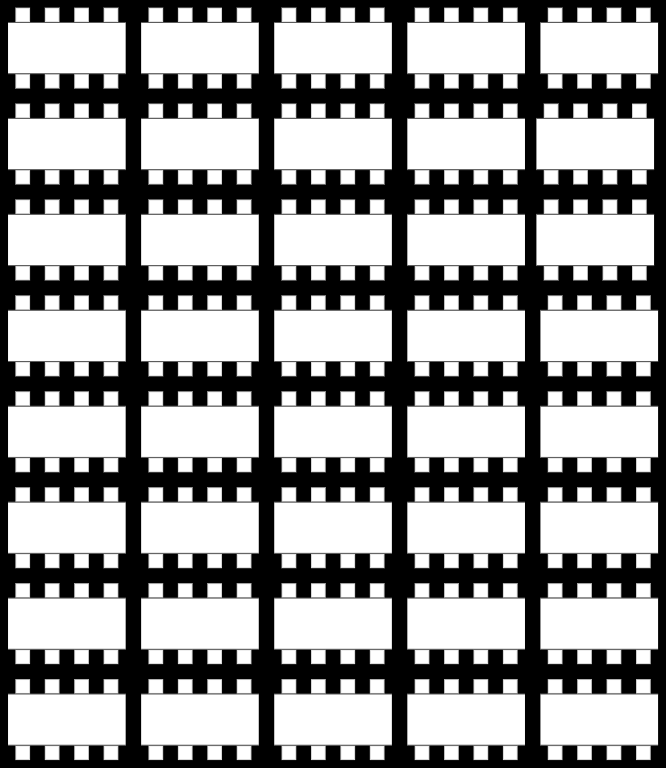
Reproduce this pattern procedurally as a Shadertoy shader.

```glsl
// A sheet of film frames: white panels on black, each with a row of square
// sprocket holes along its top and bottom. One cell is drawn with box distances
// and repeated on a grid; two cells in the last column sit slightly to the left.

// Lengths are in sheet units, the whole canvas being SHEET units in size.
const vec2  SHEET        = vec2(664.0, 768.0);
const vec2  GRID         = vec2(5.0, 8.0);
const vec2  PERIOD       = vec2(132.7, 95.93);
const vec2  FIRST_CENTRE = vec2(66.65, 48.1);
const vec2  PANEL_HALF   = vec2(58.65, 25.6);
const float HOLE_HALF    = 7.33;
const float HOLE_PITCH   = 29.33;
const float HOLE_GAP     = 0.2;    // between panel edge and hole
const float RIM_WIDTH    = 0.9;    // pale border inside each hole
const float SEAM_HALF    = 0.5;    // thin line where panel and holes meet
const float SLIP         = -4.0;   // sideways offset of the slipped cells
const vec3  INK          = vec3(0.0);
const vec3  PAPER        = vec3(1.0);
const vec3  RIM_GREY     = vec3(0.82);
const vec3  SEAM_GREY    = vec3(0.36);

float boxDistance(vec2 p, vec2 halfSize) {
    vec2 d = abs(p) - halfSize;
    return length(max(d, 0.0)) + min(max(d.x, d.y), 0.0);
}

// Share of a pixel inside a shape, from its signed distance
float coverage(float dist, float pixel) {
    return clamp(0.5 - dist / pixel, 0.0, 1.0);
}

// Second and third cells from the top of the last column are slipped
float slipOffset(vec2 cell) {
    bool slipped = cell.x == GRID.x - 1.0 && cell.y >= 1.0 && cell.y <= 2.0;
    return slipped ? SLIP : 0.0;
}

// Four holes per row, mirrored above and below the panel
float holesDistance(vec2 q) {
    float index = clamp(floor(q.x / HOLE_PITCH), -2.0, 1.0);
    vec2 centre = vec2((index + 0.5) * HOLE_PITCH, PANEL_HALF.y + HOLE_GAP + HOLE_HALF);
    return boxDistance(vec2(q.x, abs(q.y)) - centre, vec2(HOLE_HALF));
}

void mainImage(out vec4 fragColor, in vec2 fragCoord) {
    // Sheet coordinates, measured from the top left
    vec2 uv = fragCoord / iResolution.xy;
    vec2 p = vec2(uv.x, 1.0 - uv.y) * SHEET;
    float pixel = SHEET.y / iResolution.y;

    // Nearest cell and position about its centre
    vec2 cell = clamp(floor((p - FIRST_CENTRE) / PERIOD + 0.5), vec2(0.0), GRID - 1.0);
    vec2 q = p - FIRST_CENTRE - cell * PERIOD;
    q.x -= slipOffset(cell);

    // Holes with a pale rim
    float holes = holesDistance(q);
    float rim = 1.0 - coverage(holes + RIM_WIDTH, pixel);
    vec3 colour = mix(INK, mix(PAPER, RIM_GREY, rim), coverage(holes, pixel));

    // Panel
    colour = mix(colour, PAPER, coverage(boxDistance(q, PANEL_HALF), pixel));

    // Seams along the panel's top and bottom edges
    vec2 fromSeam = vec2(q.x, abs(q.y) - PANEL_HALF.y);
    float seam = boxDistance(fromSeam, vec2(PANEL_HALF.x, SEAM_HALF));
    float seamCover = min(coverage(seam, pixel), 2.0 * SEAM_HALF / pixel);
    colour = mix(colour, SEAM_GREY, seamCover);

    fragColor = vec4(colour, 1.0);
}
```
